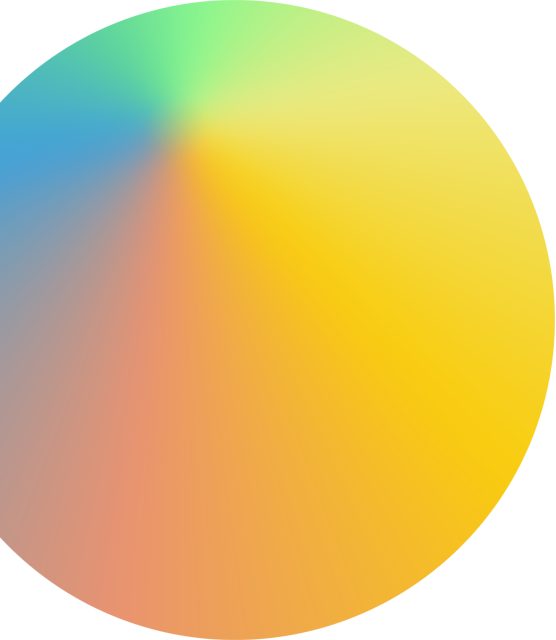
Write a Shadertoy shader that draws this background.

```glsl
const float TAU = 6.2831853;
const int BLUR_SAMPLES = 32;

// Sine hash, 0 to 1
float hash(vec2 p) {
    return fract(sin(dot(p, vec2(12.9898, 78.233))) * 43758.5453);
}

// Blend in the next colour between two stops of the sweep
vec3 addStop(vec3 colour, vec3 nextColour, float from, float to, float turn) {
    return mix(colour, nextColour, clamp((turn - from) / (to - from), 0.0, 1.0));
}

// Colour wheel around the origin, counter-clockwise from startTurn
vec3 conicGradient(vec2 p, float startTurn) {
    const vec3 paleYellow = vec3(0.925, 0.915, 0.51);
    const vec3 green = vec3(0.54, 0.97, 0.55);
    const vec3 teal = vec3(0.37, 0.835, 0.61);
    const vec3 blue = vec3(0.255, 0.63, 0.85);
    const vec3 salmon = vec3(0.915, 0.575, 0.44);
    const vec3 yellow = vec3(0.977, 0.80, 0.055);

    float turn = fract(atan(p.y, p.x) / TAU - startTurn);
    vec3 colour = paleYellow;
    colour = addStop(colour, green, 0.0, 0.186, turn);
    colour = addStop(colour, teal, 0.186, 0.325, turn);
    colour = addStop(colour, blue, 0.325, 0.503, turn);
    colour = addStop(colour, salmon, 0.503, 0.703, turn);
    colour = addStop(colour, yellow, 0.703, 0.844, turn);
    return addStop(colour, paleYellow, 0.844, 1.0, turn);
}

// Average over a disc of golden-angle samples, turned by the grain
vec3 softConic(vec2 p, float startTurn, float blurRadius, float grain) {
    vec3 sum = vec3(0.0);
    for (int i = 0; i < BLUR_SAMPLES; i++) {
        float k = float(i) + 0.5;
        float angle = k * 2.399963 + grain * TAU;
        float reach = blurRadius * sqrt(k / float(BLUR_SAMPLES));
        sum += conicGradient(p + reach * vec2(cos(angle), sin(angle)), startTurn);
    }
    return sum / float(BLUR_SAMPLES);
}

// Antialiased disc coverage
float discMask(vec2 p, vec2 centre, float radius, float pixel) {
    return 1.0 - smoothstep(-pixel, pixel, length(p - centre) - radius);
}

void mainImage(out vec4 fragColor, in vec2 fragCoord) {
    vec2 uv = fragCoord / iResolution.y;
    float pixel = 1.0 / iResolution.y;

    // Off-centre colour sweep with a softened hub
    vec2 hub = vec2(0.276, 0.803);
    float grain = hash(floor(uv * 512.0));
    vec3 sweep = softConic(uv - hub, 0.028, 0.05, grain);

    // Large disc on white
    float disc = discMask(uv, vec2(0.367, 0.5), 0.5, 0.75 * pixel);
    fragColor = vec4(mix(vec3(1.0), sweep, disc), 1.0);
}
```
